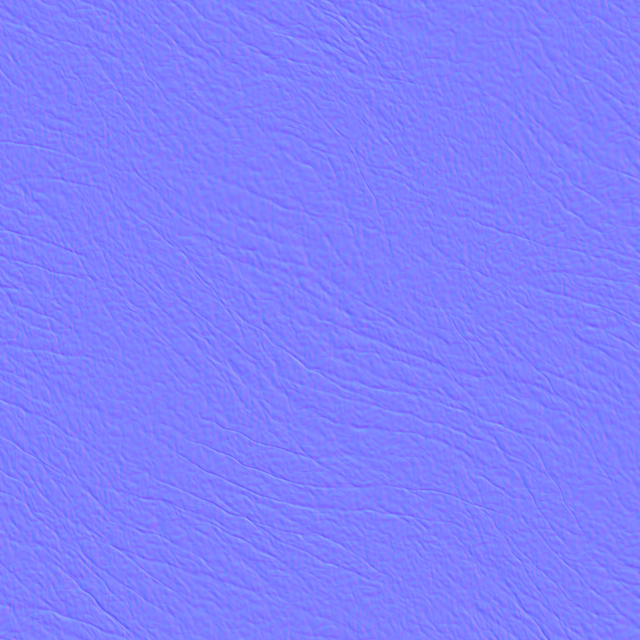
This texture map is drawn by a Shadertoy shader. Its source:

```glsl
// Tangent-space normal map of creased leather.
// A height field is summed from fine grain, short wrinkles and long slanted
// creases; its slope is then encoded as a colour around (0.5, 0.5, 1.0).

const float TAU = 6.2831853;

float hash(vec2 cell) {
    return fract(sin(dot(cell, vec2(127.1, 311.7))) * 43758.545);
}

// Unit gradient of a lattice corner, projected on the offset from it
float corner(vec2 cell, vec2 offset) {
    float angle = TAU * hash(cell);
    return dot(vec2(cos(angle), sin(angle)), offset);
}

// Gradient noise, about -0.7 to 0.7, with quintic blending
float noise(vec2 p) {
    vec2 i = floor(p), f = p - i;
    vec2 u = f * f * f * (f * (f * 6.0 - 15.0) + 10.0);
    vec2 e = vec2(1.0, 0.0);
    float low = mix(corner(i, f), corner(i + e, f - e), u.x);
    float high = mix(corner(i + e.yx, f - e.yx), corner(i + 1.0, f - 1.0), u.x);
    return mix(low, high, u.y);
}

vec2 warp(vec2 p, float frequency, float amount) {
    vec2 q = p * frequency;
    return p + amount * vec2(noise(q + 3.7), noise(q + 41.3));
}

// Coordinates along and across a direction
vec2 align(vec2 p, float angle) {
    vec2 dir = vec2(cos(angle), sin(angle));
    return vec2(dot(p, dir), dot(p, vec2(-dir.y, dir.x)));
}

// Thin valley along one contour of stretched noise
float groove(vec2 p, float angle, vec2 frequency, float width, float seed) {
    float n = noise(align(p, angle) * frequency + seed) - 0.06;
    return exp(-n * n / (width * width));
}

float height(vec2 uv) {
    vec2 bent = warp(uv, 3.2, 0.04);
    vec2 rough = warp(bent, 30.0, 0.006);

    // Fine grain, tighter sideways
    float h = 0.00050 * noise(rough * vec2(148.0, 112.0) + 9.3);

    // Short wrinkles, from shallow to almost upright
    for (int k = 0; k < 3; k++) {
        float layer = float(k);
        float angle = -0.32 - 0.55 * layer;
        h -= 0.00021 * groove(rough, angle, vec2(30.0, 62.0), 0.17, 5.2 + 29.3 * layer);
    }

    // Long creases in patches
    for (int k = 0; k < 4; k++) {
        float layer = float(k);
        float seed = 17.3 * layer + 2.6;
        float angle = -0.38 - 0.2 * layer;
        float patchy = smoothstep(-0.25, 0.25, noise(bent * 3.6 + seed * 1.7));
        float depth = 0.00052 - 0.00005 * layer;
        h -= depth * patchy * groove(rough, angle, vec2(3.4, 22.0), 0.058, seed);
    }
    return h;
}

void mainImage(out vec4 fragColor, in vec2 fragCoord) {
    vec2 uv = fragCoord / iResolution.xy;

    // Slope by central differences
    vec2 e = vec2(0.001, 0.0);
    vec2 slope = vec2(height(uv + e) - height(uv - e),
                      height(uv + e.yx) - height(uv - e.yx)) / (2.0 * e.x);

    vec3 normal = normalize(vec3(-slope, 1.0));
    fragColor = vec4(0.5 + 0.5 * normal, 1.0);
}
```
